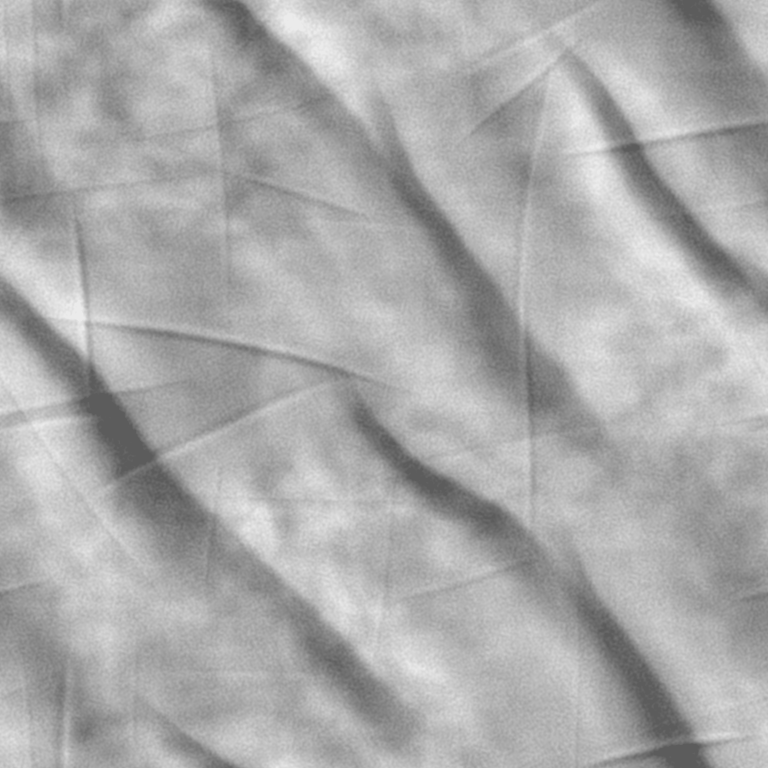
Write a WebGL 1 fragment shader that draws this texture.

```glsl
precision highp float;

uniform vec2 u_resolution;

#define BASE_TONE 0.66
#define FOLD_COUNT 7
#define FOLD_SHADE 0.25
#define FOLD_LIGHT 0.14
#define CREASE_COUNT 36
#define CREASE_DEPTH 0.15
#define RELIEF 0.23
#define WRINKLES 0.13
#define WEAVE 0.025
#define GRAIN 0.085
#define WARP 0.04

vec2 hash2(vec2 p) {
  vec3 q = fract(p.xyx * vec3(0.1031, 0.1030, 0.0973));
  q += dot(q, q.yzx + 33.33);
  return fract((q.xx + q.yz) * q.zy);
}

// Gradient at a lattice cell, wrapped to the unit tile through the inverse basis
float corner(vec2 cell, vec2 offset, vec4 m) {
  float det = abs(m.x * m.w - m.y * m.z);
  vec2 id = vec2(m.w * cell.x - m.y * cell.y, m.x * cell.y - m.z * cell.x);
  id = floor(mod(id + 0.5, det));
  return dot(hash2(id + m.xy) * 2.0 - 1.0, offset);
}

// Tiling gradient noise; m holds the two rows of an integer basis
float noise(vec2 p, vec4 m) {
  vec2 q = vec2(dot(p, m.xy), dot(p, m.zw));
  vec2 c = floor(q), f = q - c;
  vec2 s = f * f * f * (f * (f * 6.0 - 15.0) + 10.0);
  vec2 e = vec2(1.0, 0.0);
  return mix(mix(corner(c, f, m), corner(c + e, f - e, m), s.x),
             mix(corner(c + e.yx, f - e.yx, m), corner(c + 1.0, f - 1.0, m), s.x), s.y);
}

float bump(float x) {
  return exp(-x * x);
}

// Wrapped coordinates along and across a line through a center
vec2 lineSpace(vec2 p, vec2 center, float angle) {
  vec2 d = p - center;
  d -= floor(d + 0.5);
  vec2 dir = vec2(cos(angle), sin(angle));
  return vec2(dot(d, dir), dot(d, vec2(-dir.y, dir.x)));
}

// Broad diagonal folds: a shaded valley with a crisp edge beside a lit ridge
float folds(vec2 p) {
  float tone = 0.0;
  for (int i = 1; i <= FOLD_COUNT; i++) {
    float k = float(i);
    vec2 shape = hash2(vec2(k, 7.0)), form = hash2(vec2(k, 19.0));
    vec2 center = fract(k * vec2(0.7549, 0.5698) + vec2(0.1, 0.2));
    vec2 l = lineSpace(p, center, -mix(0.72, 1.02, shape.x));
    float t = l.x / mix(0.28, 0.38, shape.y);
    float w = mix(0.019, 0.030, form.x) * (1.0 + 0.5 * clamp(t, -1.0, 1.0));
    float v = (l.y + (form.y - 0.4) * 0.6 * l.x * l.x) / w;
    float fade = 1.0 - smoothstep(0.3, 1.0, abs(t));
    float valley = smoothstep(-1.8, -0.2, v) * (1.0 - smoothstep(0.4, 1.1, v));
    float ridge = bump((v - 2.2) / 1.3) + 0.6 * bump((v + 3.2) / 1.7);
    tone += fade * mix(0.7, 1.0, form.y) * (FOLD_LIGHT * ridge - FOLD_SHADE * valley);
  }
  return tone;
}

// Thin pressed creases: mostly upright, level or slanted
float creases(vec2 p) {
  float tone = 0.0;
  for (int i = 0; i < CREASE_COUNT; i++) {
    float k = float(i);
    vec2 shape = hash2(vec2(k, 41.0)), form = hash2(vec2(k, 67.0));
    float kind = mod(k, 3.0);
    float spread = shape.x - 0.5;
    float angle = kind < 0.5 ? 1.57 + spread * 0.3
                : kind < 1.5 ? spread * 0.6 : spread * 1.9;
    vec2 l = lineSpace(p, hash2(vec2(k, 83.0)), angle);
    float t = l.x / mix(0.08, 0.30, shape.y);
    float fade = 1.0 - smoothstep(0.3, 1.0, abs(t));
    float w = max(mix(0.0025, 0.0055, form.x) * (0.5 + 0.5 * fade), 0.8 / u_resolution.y);
    float v = l.y + (form.y - 0.5) * 0.9 * l.x * l.x;
    float groove = 0.45 * bump(v / w - 1.9) - bump(v / w);
    float slope = clamp(v / w, -1.0, 1.0) * exp(-abs(v) / 0.03);
    float depth = CREASE_DEPTH * mix(0.15, 1.0, form.x * form.x);
    float side = form.y > 0.7 ? -0.6 : 1.0;
    tone += fade * depth * side * (groove + 0.3 * slope);
  }
  return tone;
}

void main() {
  vec2 p = gl_FragCoord.xy / u_resolution;
  vec2 drift = vec2(noise(p, vec4(4, 1, -1, 4)), noise(p, vec4(3, -2, 2, 5)));
  vec2 q = p + WARP * drift;
  vec2 ripple = vec2(noise(p, vec4(12, 5, -5, 12)), noise(p, vec4(11, -7, 7, 11)));
  vec2 r = q + 0.4 * WARP * ripple;

  // Soft relief that runs with the folds
  float tone = BASE_TONE + folds(q + 0.15 * WARP * ripple) + creases(p + 0.3 * WARP * drift);
  tone += RELIEF * noise(q, vec4(4, 3, 2, -2));
  tone += 0.9 * RELIEF * noise(r, vec4(9, 7, 3, -3));
  tone += 0.4 * RELIEF * noise(r, vec4(18, 13, 4, -5));

  // Small crumples and pinched ridges, stronger in some regions
  float crumple = 0.75 + 1.2 * noise(p, vec4(3, 1, -1, 3));
  float pinch = 0.18 - abs(noise(r, vec4(8, 5, -4, 9)));
  tone += WRINKLES * crumple * (noise(r, vec4(11, -16, 9, 7)) + 0.8 * pinch
        + 0.6 * noise(r, vec4(7, 33, 24, -5)) + 0.35 * noise(r, vec4(52, 19, -13, 47)));

  // Threads and fine grain
  tone += WEAVE * (noise(p, vec4(60, 0, 0, 5)) + noise(p, vec4(6, 0, 0, 70)));
  tone += GRAIN * noise(p, vec4(190, 113, -113, 190));

  gl_FragColor = vec4(vec3(clamp(tone, 0.36, 0.92)), 1.0);
}
```
